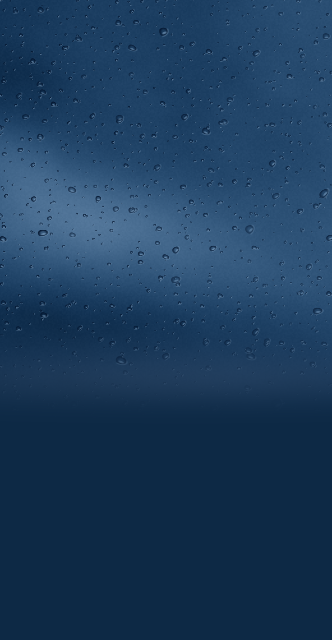
This background is drawn by a WebGL 1 fragment shader. Its source:

```glsl
precision highp float;
// Raindrops on a window before a misty blue dusk sky that fades to plain navy.

uniform vec2 u_resolution;

const vec3 NAVY = vec3(0.05, 0.16, 0.27);
const vec3 MIST = vec3(0.31, 0.45, 0.59);
const vec3 MIST_CURVE = vec3(1.15, 0.95, 0.80);  // keeps the mid tones blue
const vec3 HAZE = vec3(0.075, 0.065, 0.065);
const vec3 DROP_DARK = vec3(0.01, 0.08, 0.18);
const vec3 DROP_LIGHT = vec3(0.52, 0.66, 0.79);
const float SKY_LEFT = 0.13;
const float SKY_RIGHT = 0.46;
const float CLOUD_AMOUNT = 0.34;
const float GRAIN = 0.022;

float hash(vec2 p) {
  vec3 q = fract(vec3(p.xyx) * 0.1031);
  q += dot(q, q.yzx + 33.33);
  return fract((q.x + q.y) * q.z);
}

float noise(vec2 p) {
  vec2 i = floor(p);
  vec2 f = fract(p);
  f = f * f * (3.0 - 2.0 * f);
  float low = mix(hash(i), hash(i + vec2(1.0, 0.0)), f.x);
  float high = mix(hash(i + vec2(0.0, 1.0)), hash(i + 1.0), f.x);
  return mix(low, high, f.y);
}

float fbm(vec2 p) {
  float sum = 0.0;
  float amp = 0.5;
  for (int i = 0; i < 4; i++) {
    sum += amp * noise(p);
    p = p * 2.03 + 17.1;
    amp *= 0.5;
  }
  return sum;
}

// Soft elliptical glow whose axis drops by "slope" towards the right.
float glow(vec2 s, vec2 center, vec2 radius, float slope) {
  vec2 d = s - center;
  d.y -= slope * d.x;
  d /= radius;
  return exp(-dot(d, d));
}

// Brightness of the sky; s.y runs down from the top edge.
float skyLevel(vec2 s) {
  float fade = 1.0 - smoothstep(0.42, 0.66, s.y);
  float level = mix(SKY_LEFT, SKY_RIGHT, s.x) * fade;
  level += 0.46 * glow(s, vec2(0.0, 0.25), vec2(0.24, 0.07), 0.15);
  level += 0.52 * glow(s, vec2(0.40, 0.36), vec2(0.43, 0.085), 0.08);
  level += 0.32 * glow(s, vec2(0.05, 0.36), vec2(0.40, 0.07), 0.0);
  level -= 0.12 * glow(s, vec2(0.20, 0.50), vec2(0.45, 0.045), 0.0);
  float cloud = fbm(vec2(s.x * 3.4, s.y * 8.0 - s.x * 0.8) + 4.0) - 0.47;
  level += CLOUD_AMOUNT * cloud * fade;
  return clamp(level, 0.0, 1.1);
}

// One drop per occupied grid cell: x = dark rim, y = bright reflection.
vec2 dropLayer(vec2 p, float cell, float density, vec2 radii, float seed) {
  vec2 id = floor(p / cell) + seed;
  if (hash(id) > density) return vec2(0.0);
  float r = mix(radii.x, radii.y, pow(hash(id + 5.3), 1.5));
  vec2 jitter = vec2(hash(id + 11.7), hash(id + 23.9)) - 0.5;
  vec2 q = (fract(p / cell) - 0.5) * cell;
  q = (q - jitter * (cell - 2.8 * r)) / r;

  // Tilted, slightly squashed and irregular outline
  float angle = (hash(id + 37.1) - 0.35) * 1.3;
  float c = cos(angle);
  float s = sin(angle);
  q = vec2(c * q.x + s * q.y, c * q.y - s * q.x);
  q.y *= mix(1.05, 1.6, hash(id + 41.3));
  q.x += 0.2 * q.y * q.y;

  float dist = length(q);
  float blur = 0.6 / (u_resolution.x * r);
  float body = 1.0 - smoothstep(1.0 - blur, 1.0 + blur, dist);
  float rim = smoothstep(0.4 - blur, 0.9, dist);
  float dark = body * mix(0.2, 1.0, rim) * (0.85 + 0.15 * q.y);
  float crescent = 1.0 - smoothstep(0.15, 0.55, length((q - vec2(0.1, -0.35)) * vec2(0.7, 1.3)));
  float edge = smoothstep(0.75, 1.0, dist) * (1.0 - smoothstep(1.0, 1.25 + blur, dist));
  float light = 0.8 * body * crescent + 0.5 * edge * smoothstep(0.2, 0.9, q.x - q.y);
  return vec2(dark, light) * mix(0.6, 1.0, hash(id + 53.7));
}

void main() {
  vec2 uv = gl_FragCoord.xy / u_resolution;
  vec2 s = vec2(uv.x, 1.0 - uv.y);
  vec2 p = gl_FragCoord.xy / u_resolution.x;

  // Sky, with a grey haze just above the plain area
  vec3 color = mix(NAVY, MIST, pow(vec3(skyLevel(s)), MIST_CURVE));
  float hazeEnd = 1.0 - smoothstep(0.57, 0.69, s.y);
  color += HAZE * hazeEnd * glow(s, vec2(0.55, 0.60), vec2(0.9, 0.055), 0.0);

  // Drops, from spray to large beads
  vec2 drops = dropLayer(p, 0.027, 0.50, vec2(0.0020, 0.0048), 3.0);
  drops = max(drops, dropLayer(p + 0.013, 0.047, 0.42, vec2(0.004, 0.0095), 71.0));
  drops = max(drops, dropLayer(p + 0.029, 0.068, 0.40, vec2(0.005, 0.011), 223.0));
  drops = max(drops, dropLayer(p + 0.037, 0.118, 0.38, vec2(0.010, 0.017), 139.0));
  float wet = 1.0 - smoothstep(0.46, 0.66, s.y);
  float contrast = mix(1.0, 0.75, smoothstep(0.2, 0.8, s.x));
  color = mix(color, DROP_DARK, drops.x * wet * contrast);
  color = mix(color, DROP_LIGHT, drops.y * wet * 0.75);

  // Fine grain on the lit part
  color += GRAIN * (noise(p * 260.0) - 0.5) * wet;
  gl_FragColor = vec4(color, 1.0);
}
```
